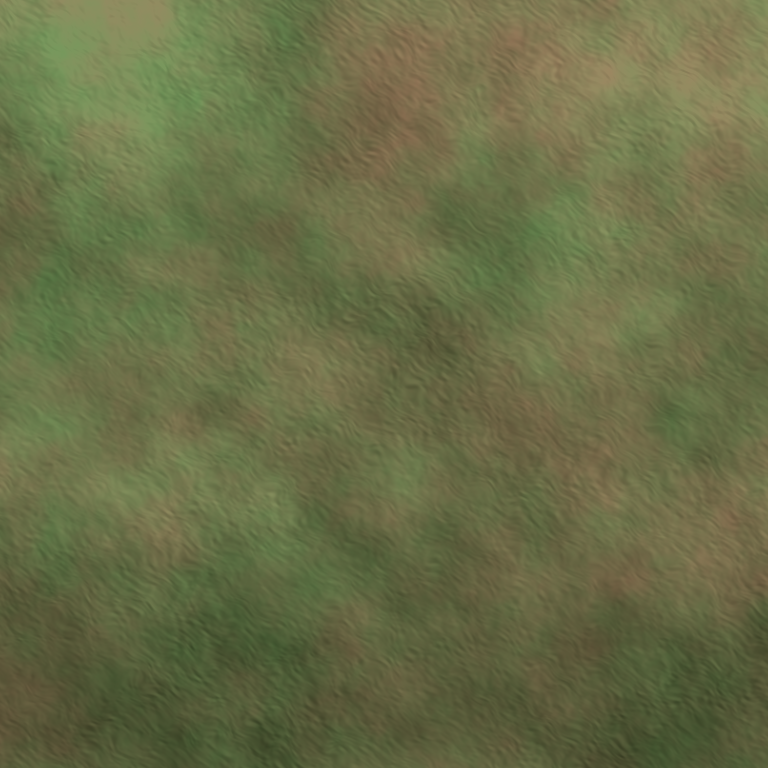
This texture is drawn by a Shadertoy shader. Its source:

```glsl
// Mottled olive-green felt: soft cloudy patches under a fine slanted nap.
#define SHADE vec3(0.265, 0.282, 0.168)
#define LIGHT vec3(0.488, 0.505, 0.332)
#define RUST vec3(0.150, -0.070, 0.020)
#define NAP_ANGLE -0.62
#define PATCH_SCALE vec2(2.7, 4.0)
#define PATCH_CONTRAST 1.75
#define NAP_SCALE vec2(85.0, 190.0)
#define NAP_CONTRAST 0.30
#define MEAN_TONE 0.57

float hash(vec2 p) {
    return fract(sin(dot(p, vec2(127.1, 311.7))) * 43758.55);
}

float noise(vec2 p) {
    vec2 cell = floor(p);
    vec2 f = fract(p);
    f = f * f * f * (f * (f * 6.0 - 15.0) + 10.0);
    float low = mix(hash(cell), hash(cell + vec2(1.0, 0.0)), f.x);
    float high = mix(hash(cell + vec2(0.0, 1.0)), hash(cell + 1.0), f.x);
    return mix(low, high, f.y);
}

// Layered noise, centred on zero; each octave is turned to hide the lattice.
float clouds(vec2 p) {
    float sum = 0.0, weight = 0.5, total = 0.0;
    mat2 turn = mat2(0.8, 0.6, -0.6, 0.8);
    for (int i = 0; i < 6; i++) {
        sum += weight * (noise(p) - 0.5);
        total += weight;
        weight *= 0.55;
        p = turn * p * 2.03 + 17.3;
    }
    return sum / total;
}

// Fibre relief: difference of stretched noise across the fibre direction.
float nap(vec2 p) {
    float coarse = noise(p) - noise(p + vec2(0.3, 0.9));
    vec2 q = p * 1.6 + 41.7;
    float fine = noise(q) - noise(q + vec2(0.3, 0.9));
    return 0.65 * coarse + 0.35 * fine;
}

void mainImage(out vec4 fragColor, in vec2 fragCoord) {
    vec2 uv = fragCoord / iResolution.xy;
    float c = cos(NAP_ANGLE), s = sin(NAP_ANGLE);
    vec2 slant = vec2(c * uv.x + s * uv.y, c * uv.y - s * uv.x);

    // Broad lighting: brighter towards the top right, dim at the lower right.
    float tone = MEAN_TONE + 0.36 * (uv.y - 0.5) + 0.06 * (uv.x - 0.5);
    tone += 0.22 * (1.0 - smoothstep(0.0, 0.5, distance(uv, vec2(1.0))));
    tone -= 0.30 * (1.0 - smoothstep(0.0, 0.45, distance(uv, vec2(1.0, 0.0))));

    // Cloudy patches.
    tone += PATCH_CONTRAST * clouds(slant * PATCH_SCALE + vec2(5.2, 8.6));
    tone += 0.45 * clouds(uv * 16.0 + 31.4);

    // Wavy slanted nap, stronger in some places than in others.
    vec2 sway = vec2(noise(uv * 38.0), noise(uv * 38.0 + 63.1)) - 0.5;
    float strength = 0.65 + 0.7 * noise(uv * 9.0 + 12.9);
    tone += NAP_CONTRAST * strength * nap((slant + 0.010 * sway) * NAP_SCALE);

    // Rusty and greener stains, the rust gathering at the upper right.
    float stain = clouds(uv * 5.0 + 73.5) + 0.6 * clouds(uv * 24.0 + 91.2);
    stain += 0.12 * smoothstep(0.9, 1.8, uv.x + uv.y) - 0.02;

    vec3 color = mix(SHADE, LIGHT, clamp(tone, -0.25, 1.25));
    color += RUST * stain * (0.6 + 0.5 * clamp(tone, 0.0, 1.0));
    fragColor = vec4(color, 1.0);
}
```
